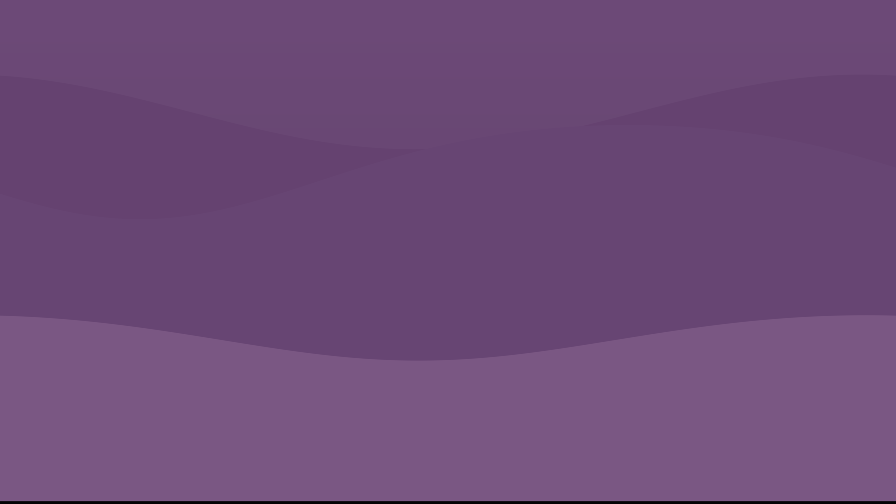
Write a Shadertoy shader that draws this background.

```glsl
// Calm layered backdrop: three overlapping plum wave bands under a soft sky.
// Each band fills the area below a cosine crest line, painted back to front,
// and a thin dark strip closes the lower edge.

// Crest height at x: a cosine with its trough at the given place;
// pinch narrows the trough and broadens the crest.
float crest(float x, float middle, float swing, float trough, float period, float pinch) {
    float phase = 6.28318 * (x - trough) / period;
    return middle - swing * cos(phase + pinch * sin(phase));
}

// Smooth coverage of the area below an edge, one pixel wide.
float below(float y, float edge) {
    float halfPixel = 0.5 / iResolution.y;
    return 1.0 - smoothstep(edge - halfPixel, edge + halfPixel, y);
}

void mainImage(out vec4 fragColor, in vec2 fragCoord) {
    vec2 uv = fragCoord / iResolution.xy;

    // Sky, slightly lighter towards the top
    vec3 color = mix(vec3(0.412, 0.280, 0.455), vec3(0.424, 0.286, 0.467),
                     smoothstep(0.7, 1.0, uv.y));

    // Back, middle and front waves
    float backEdge = crest(uv.x, 0.778, 0.074, 0.462, 1.0, 0.0);
    float middleEdge = crest(uv.x, 0.6585, 0.0935, 0.156, 1.09, 0.25);
    float frontEdge = crest(uv.x, 0.3295, 0.045, 0.467, 1.0, 0.1);
    color = mix(color, vec3(0.396, 0.259, 0.439), below(uv.y, backEdge));
    color = mix(color, vec3(0.404, 0.271, 0.451), below(uv.y, middleEdge));
    color = mix(color, vec3(0.480, 0.342, 0.514), below(uv.y, frontEdge));

    // Dark strip along the lower edge
    color = mix(color, vec3(0.012, 0.008, 0.014), below(uv.y, 0.0055));

    fragColor = vec4(color, 1.0);
}
```
